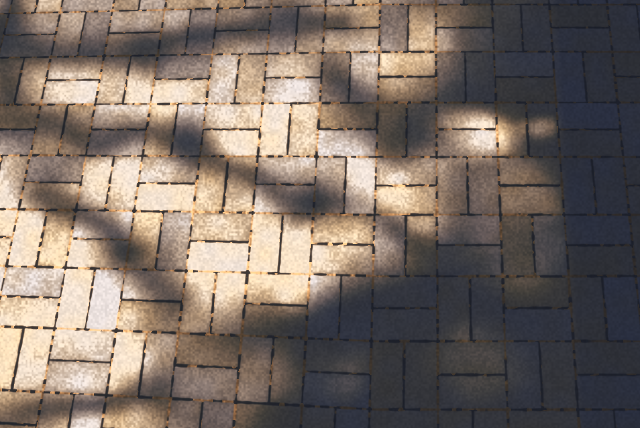
Give the GLSL for this texture, as a WebGL 2 fragment shader.

```glsl
#version 300 es
precision highp float;
uniform vec2 u_resolution;
out vec4 outColor;

const float JOINT_WIDTH = 0.017;    // half width, in paving cells
const float CORNER_RADIUS = 0.035;
const float EDGE_WOBBLE = 0.016;
const float BRICK_VARIATION = 0.17;
const float GRAIN = 0.17;
const float BRANCH_WIDTH = 0.052;
const float BRANCH_DEPTH = 0.74;
const float SUN_SOFTNESS = 0.25;
const float WALL_SOFTNESS = 0.012;
const vec3 SAND_TINT = vec3(1.08, 0.90, 0.68);
const vec3 WARM_TINT = vec3(1.04, 0.99, 0.88);
const vec3 COOL_TINT = vec3(0.96, 0.99, 1.07);

// Stone colour from deep shade to full sun
const vec3 LIGHT_RAMP[6] = vec3[6](
  vec3(0.15, 0.17, 0.23), vec3(0.25, 0.25, 0.26), vec3(0.42, 0.36, 0.33),
  vec3(0.61, 0.52, 0.45), vec3(0.80, 0.70, 0.60), vec3(0.97, 0.90, 0.82));

// Branch shadows: start and end
const vec4 BRANCHES[11] = vec4[11](
  vec4(0.00, 0.10, 0.35, 0.12), vec4(0.35, 0.12, 0.80, 0.05),
  vec4(0.00, 0.00, 0.05, 0.25), vec4(0.00, 0.31, 0.45, 0.34),
  vec4(0.45, 0.34, 0.72, 0.46), vec4(0.72, 0.46, 1.05, 0.58),
  vec4(0.78, 0.20, 0.95, 0.35), vec4(0.95, 0.30, 1.25, 0.20),
  vec4(0.08, 0.43, 0.28, 0.58), vec4(0.28, 0.58, 0.42, 0.71),
  vec4(0.00, 0.97, 0.40, 0.93));

// Sun flecks: centre, radius, strength
const vec4 FLECKS[11] = vec4[11](
  vec4(1.12, 0.33, 0.075, 0.85), vec4(1.27, 0.30, 0.045, 0.50),
  vec4(0.95, 0.46, 0.080, 0.60), vec4(0.82, 0.55, 0.080, 0.45),
  vec4(1.22, 0.46, 0.090, 0.35), vec4(0.97, 0.12, 0.080, 0.30),
  vec4(1.22, 0.60, 0.080, 0.20), vec4(0.66, 0.68, 0.075, 0.35),
  vec4(0.58, 0.89, 0.085, 0.30), vec4(1.12, 0.84, 0.090, 0.18),
  vec4(0.80, 0.86, 0.070, 0.18));

float hash(vec2 p) {
  vec3 q = fract(p.xyx * 0.1031);
  q += dot(q, q.yzx + 33.33);
  return fract((q.x + q.y) * q.z);
}

float noise(vec2 p) {
  vec2 i = floor(p), f = fract(p);
  f = f * f * (3.0 - 2.0 * f);
  return mix(mix(hash(i), hash(i + vec2(1, 0)), f.x),
             mix(hash(i + vec2(0, 1)), hash(i + vec2(1, 1)), f.x), f.y);
}

float segmentDistance(vec2 p, vec2 a, vec2 b) {
  vec2 ab = b - a;
  return length(p - a - ab * clamp(dot(p - a, ab) / dot(ab, ab), 0.0, 1.0));
}

// Canvas point (y down) to paving cells, seen at a slant
vec2 pavingCoords(vec2 p, float pitch) {
  float column = (p.x - 0.889 + 0.027 * p.y) / pitch;
  column -= 0.0068 * column * column;
  float y = p.y + 0.087 * (p.y - 0.3125) * max(0.879 - p.x, 0.0);
  const float a = 0.1146, b = 0.00412;
  float row = (sqrt(a * a + 4.0 * b * (y - 0.121)) - a) / (2.0 * b);
  return vec2(column, row);
}

// Dappled sunlight, 0 to about 1
float sunlight(vec2 p) {
  vec2 w = p + 0.07 * (vec2(noise(p * 9.0), noise(p * 9.0 + 40.0)) - 0.5);
  float edge = mix(1.02, 0.46, smoothstep(0.55, 0.80, p.y));
  float light = 1.0 - smoothstep(edge - SUN_SOFTNESS, edge + SUN_SOFTNESS, w.x);
  light *= mix(0.72, 1.05, smoothstep(0.0, 0.3, p.y));
  for (int i = 0; i < BRANCHES.length(); i++) {
    float d = segmentDistance(w, BRANCHES[i].xy, BRANCHES[i].zw) / BRANCH_WIDTH;
    light *= 1.0 - BRANCH_DEPTH * exp(-d * d);
  }
  for (int i = 0; i < FLECKS.length(); i++) {
    float d = length((w - FLECKS[i].xy) * vec2(0.85, 1.2)) / FLECKS[i].z;
    light += FLECKS[i].w * exp(-d * d * d) * (1.0 - 0.6 * min(light, 1.0));
  }
  light *= 0.8 + 0.4 * noise(p * 13.0 + 7.0);
  // Straight shadow down the right side
  float wall = p.x - 1.285 - 0.065 * p.y;
  light *= 1.0 - 0.85 * smoothstep(-WALL_SOFTNESS, WALL_SOFTNESS, wall);
  return 0.09 + 0.91 * light - 0.05 * smoothstep(0.0, 0.02, wall);
}

void main() {
  vec2 p = vec2(gl_FragCoord.x, u_resolution.y - gl_FragCoord.y) / u_resolution.y;
  float pitch = 0.1285 + 0.032 * p.y;
  float pixel = 1.0 / (u_resolution.y * pitch);
  vec2 uv = pavingCoords(p, pitch), cell = floor(uv), f = fract(uv);

  // Basket weave: two bricks per cell, turned in every other cell
  bool across = mod(cell.x + cell.y, 2.0) < 0.5;
  vec2 s = across ? f : f.yx;
  float second = step(0.5, s.y);
  float split = 1.0 - smoothstep(0.03, 0.10, abs(s.y - 0.5));
  float id = hash(cell + vec2(137.0 + 53.0 * second, 71.0));
  float tone = hash(cell + vec2(19.0, 211.0 + 31.0 * second));
  s.y -= 0.5 * second;
  vec2 e = abs(s - vec2(0.5, 0.25)) - vec2(0.5, 0.25) + CORNER_RADIUS;
  float inside = CORNER_RADIUS - length(max(e, 0.0)) - min(max(e.x, e.y), 0.0);
  inside += EDGE_WOBBLE * (noise(uv * 11.0 + 50.0) + 0.6 * id - 0.8);
  float joint = 1.0 - smoothstep(JOINT_WIDTH - pixel, JOINT_WIDTH + pixel, inside);

  // Brick face: tone, stains, grain and worn edges
  float grain = noise(p * 210.0) - 0.5;
  float stain = noise(uv * 3.5 + id * 30.0) - 0.5;
  float light = sunlight(p);
  float face = 1.0 + BRICK_VARIATION * (2.0 * tone - 1.0) + 0.20 * stain + GRAIN * grain;
  face *= mix(0.88, 1.0, smoothstep(0.0, 0.09, inside));

  // Joint: sand with broken dark gaps
  float gap = smoothstep(0.48, 0.62, noise(uv * 13.0) + 0.22 * split);
  float fill = mix(0.90 + 0.5 * grain, 0.28, gap);
  float t = clamp(light * mix(face, fill, joint), 0.0, 1.0) * 5.0;
  vec3 color = LIGHT_RAMP[0];
  for (int i = 1; i < 6; i++) {
    color = mix(color, LIGHT_RAMP[i], clamp(t - float(i - 1), 0.0, 1.0));
  }
  vec3 brickTint = mix(WARM_TINT, COOL_TINT, clamp(id + 0.5 * stain, 0.0, 1.0));
  color *= mix(brickTint, mix(SAND_TINT, vec3(0.7), gap), joint);
  color *= 1.0 + 0.12 * grain;
  outColor = vec4(color, 1.0);
}
```
